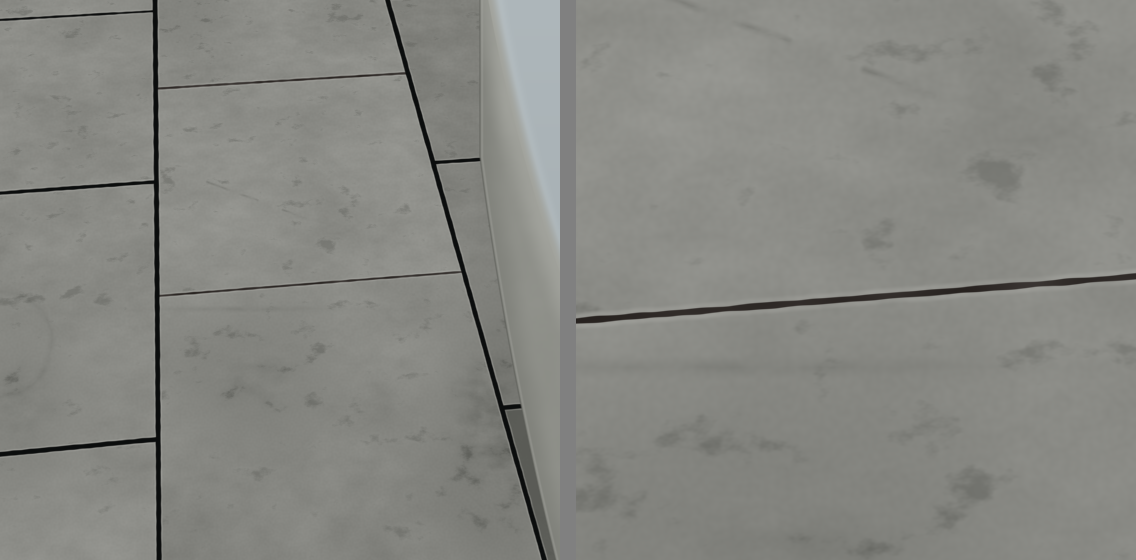
Left: the whole. Right: its middle third, enlarged.
Write a WebGL 2 fragment shader that draws this texture.

```glsl
#version 300 es
precision highp float;
// Worn grey floor tiles in running bond, seen in perspective beside a pale bath.
// Each point maps to a (column, row) tile plane; joints are distances to whole
// numbers there, and layered gradient noise gives the stone its clouds and stains.

uniform vec2 u_resolution;
out vec4 fragColor;

const vec3 STONE = vec3(0.548, 0.550, 0.530);
const vec3 STAIN = vec3(0.32, 0.325, 0.305);
const vec3 JOINT = vec3(0.045, 0.05, 0.05);
const vec3 WORN_JOINT = vec3(0.19, 0.17, 0.16);
const vec3 EDGE_LIGHT = vec3(0.67, 0.67, 0.65);
const vec3 PANEL = vec3(0.555, 0.56, 0.535);
const vec3 RIM = vec3(0.68, 0.715, 0.73);
const float LONG_JOINT = 0.0042;   // half widths
const float THIN_JOINT = 0.0018;
const float WIDE_JOINT = 0.0042;
const float CHIP_WIDTH = 0.0026;   // pale bevel beside each joint
const vec3 PERSPECTIVE = vec3(5.94, 8.95, 1.487);

float hash(vec2 p) {
    vec3 q = fract(vec3(p.xyx) * 0.1031);
    q += dot(q, q.yzx + 33.33);
    return fract((q.x + q.y) * q.z);
}

float cornerSlope(vec2 cell, vec2 offset) {
    float angle = 6.2832 * hash(cell);
    return dot(vec2(cos(angle), sin(angle)), offset);
}

float gradientNoise(vec2 p) {
    vec2 i = floor(p), f = fract(p);
    vec2 w = f * f * f * (f * (f * 6.0 - 15.0) + 10.0);
    vec2 e = vec2(1.0, 0.0);
    return mix(mix(cornerSlope(i, f), cornerSlope(i + e, f - e), w.x),
               mix(cornerSlope(i + e.yx, f - e.yx), cornerSlope(i + 1.0, f - 1.0), w.x), w.y);
}

float fbm(vec2 p) {
    float sum = 0.0, gain = 1.0;
    for (int i = 0; i < 5; i++) {
        sum += gain * gradientNoise(p);
        p = mat2(1.6, 1.2, -1.2, 1.6) * p + 17.3;
        gain *= 0.55;
    }
    return sum;
}

float segmentDistance(vec2 p, vec2 a, vec2 along) {
    vec2 d = p - a;
    return length(d - along * clamp(dot(d, along) / dot(along, along), 0.0, 1.0));
}

float blob(vec2 p, vec2 centre, vec2 size) {
    vec2 d = (p - centre) / size;
    return exp(-dot(d, d));
}

// Coverage of a band of given half width
float band(float dist, float halfWidth, float soft) {
    return 1.0 - smoothstep(halfWidth - soft, halfWidth + soft, abs(dist));
}

vec3 floorColour(vec2 p, float soft) {
    // Canvas to tile plane
    float left = 0.277 + 0.007 * p.y;
    float width = 0.415 + 0.273 * p.y;
    float across = (p.x - left) / width;
    float column = floor(across);
    float depth = p.y + (p.x - 0.28) * (0.055 + 0.05 * p.y) + PERSPECTIVE.z;
    float bond = 0.5 * step(abs(column), 0.5);
    float row = PERSPECTIVE.x - PERSPECTIVE.y / depth + bond;
    vec2 tile = vec2(column, floor(row));
    vec2 q = vec2(across, row) + 7.0 * vec2(hash(tile + 31.0), hash(tile + 57.0));

    // Cloudy stone, grime and fine grain
    float clouds = fbm(q * vec2(3.0, 3.6));
    float mottling = fbm(q * vec2(11.0, 15.0) + 40.0);
    float grain = gradientNoise(p * 210.0);
    vec3 colour = STONE + 0.035 * clouds + 0.022 * mottling + 0.012 * grain;
    colour += 0.018 * (hash(tile + 9.0) - 0.5) - 0.045 * step(0.5, column);
    colour -= 0.03 * smoothstep(0.55, 1.0, p.y) * step(0.0, column);
    float grime = 0.55 * blob(p, vec2(0.89, 0.78), vec2(0.09, 0.19))
                + 0.30 * blob(p, vec2(0.45, 0.67), vec2(0.12, 0.10))
                + 0.28 * blob(p, vec2(0.03, 0.72), vec2(0.10, 0.12))
                + 0.25 * blob(p, vec2(0.31, 0.02), vec2(0.08, 0.05));
    grime *= clamp(0.65 + 0.7 * clouds + 0.8 * mottling, 0.0, 1.6);
    grime += 0.35 * smoothstep(0.32, 0.85, mottling - 0.35 * clouds);
    grime += 0.65 * step(1.0, column) * step(2.0, row);

    // Scratches, a dragged mark and a faint ring
    for (int i = 0; i < 2; i++) {
        float n = float(i);
        float d = segmentDistance(p, vec2(0.37, 0.325) + n * vec2(0.135, 0.05), vec2(0.09, 0.033) * (1.0 - 0.55 * n));
        grime += 0.38 * band(d, 0.0015, 0.0025) * smoothstep(-0.5, 0.4, mottling);
    }
    grime += 0.18 * band(p.y - 0.552, 0.003, 0.006) * blob(p, vec2(0.43, 0.55), vec2(0.15, 0.1)) * (1.0 + mottling);
    float ring = length(p - vec2(0.0, 0.615)) - 0.092 + 0.008 * clouds;
    grime += 0.14 * band(ring, 0.003, 0.009) * (1.0 + mottling) * step(column, -0.5);
    colour = mix(colour, STAIN, clamp(grime, 0.0, 0.8));

    // Joints: long ones run away, short ones alternate by half a tile
    float ragged = 0.0008 * gradientNoise(p * 65.0);
    float longDist = abs(across - round(across)) * width * 0.98 + ragged;
    float rowDist = abs(row - round(row)) * depth * depth / PERSPECTIVE.y + ragged;
    float worn = step(0.25, bond);
    float rowHalf = mix(mix(THIN_JOINT, WIDE_JOINT, clamp(round(row) * 0.5, 0.0, 1.0)), THIN_JOINT, worn);
    float gap = min(longDist - LONG_JOINT, rowDist - rowHalf);
    colour = mix(colour, EDGE_LIGHT, 0.5 * band(gap, CHIP_WIDTH, 0.0015) * (0.7 + 0.5 * mottling));
    vec3 rowColour = mix(JOINT, WORN_JOINT + 0.08 * gradientNoise(p * 24.0), worn);
    colour = mix(colour, rowColour, band(rowDist, rowHalf, soft));
    return mix(colour, JOINT, band(longDist, LONG_JOINT, soft));
}

void main() {
    vec2 p = gl_FragCoord.xy / u_resolution;
    p.y = 1.0 - p.y;   // measured downwards, towards the viewer
    float soft = 0.9 / min(u_resolution.x, u_resolution.y);
    vec3 colour = floorColour(p, soft);

    // Bath panel, then its curved rim
    float bend = max(p.y - 0.28, 0.0);
    float panelDist = p.x - (0.857 + 0.13 * bend + 0.08 * bend * bend);
    float rimDist = p.x - (0.872 + 0.18 * p.y + 0.17 * p.y * p.y);
    vec3 panel = PANEL + 0.012 * fbm(p * 9.0) - 0.05 * (1.0 - smoothstep(0.0, 0.05, panelDist));
    panel += 0.07 * smoothstep(-0.05, 0.0, rimDist);
    panel = mix(panel, EDGE_LIGHT, 0.35 * band(panelDist - 0.004, 0.0015, 0.002));
    vec3 rim = RIM + 0.04 * band(rimDist - 0.018, 0.004, 0.014) - 0.05 * p.y;
    rim = mix(PANEL + 0.08, rim, smoothstep(0.0, 0.024, rimDist));
    colour = mix(colour, panel, smoothstep(-soft, soft, panelDist));
    colour = mix(colour, STAIN, 0.45 * band(panelDist, 0.0012, 0.0015));
    colour = mix(colour, rim, smoothstep(-soft, soft, rimDist));
    fragColor = vec4(clamp(colour, 0.0, 1.0), 1.0);
}
```
